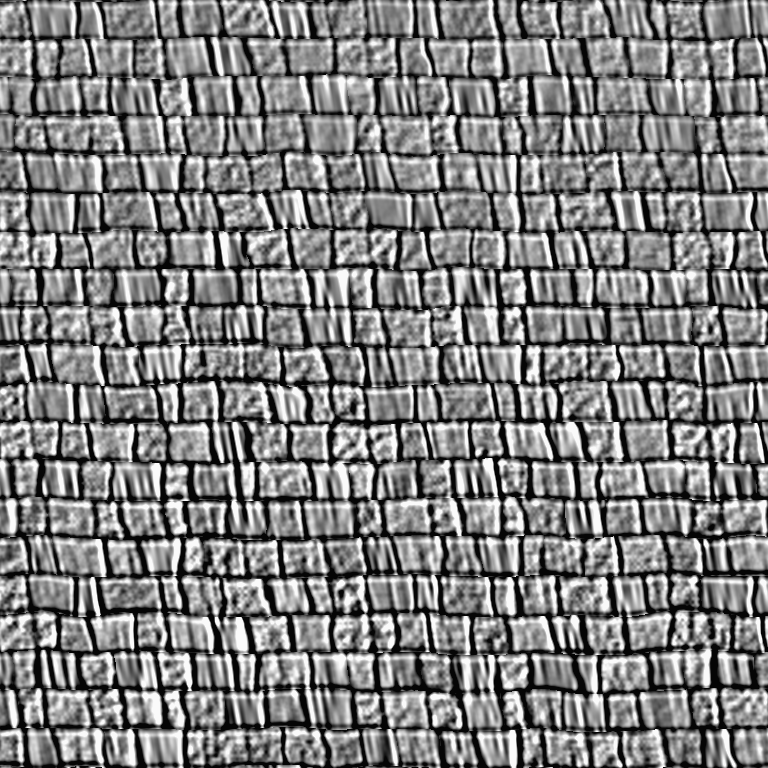
This texture map is drawn by a three.js fragment shader. Its source:

```glsl
varying vec2 vUv;

const vec2 GRID = vec2(20.45, 20.0);  // shingles across, courses up
const vec2 PATCH = vec2(9.0, 5.0);    // shingles before the layout recurs

float hash(vec2 p) {
  return fract(sin(dot(p, vec2(127.1, 311.7))) * 43758.5453);
}

float noise(vec2 p) {
  vec2 i = floor(p), f = fract(p);
  f = f * f * (3.0 - 2.0 * f);
  return mix(mix(hash(i), hash(i + vec2(1.0, 0.0)), f.x),
             mix(hash(i + vec2(0.0, 1.0)), hash(i + vec2(1.0, 1.0)), f.x), f.y);
}

float bump(float d, float width) {
  return exp(-d * d / (width * width));
}

// Mostly recurring random value, with a little change in each patch
float patchHash(vec2 cell, float seed) {
  return mix(hash(mod(cell, PATCH) + seed), hash(cell + seed + 50.0), 0.2);
}

// Height of the stone surface: lumps plus leaning vertical streaks
float relief(vec2 p, float streaks) {
  float lumps = noise(p * vec2(6.0, 5.0)) + 0.5 * noise(p * 11.0 + 7.0);
  float lines = noise(vec2(p.x * 8.0 + p.y * 1.4, p.y * 1.5) + 31.0);
  return mix(lumps, lines * 1.7, streaks);
}

// Side light turns slopes into light and dark
float emboss(vec2 p, float streaks) {
  vec2 shift = vec2(0.07, -0.045);
  return relief(p + shift, streaks) - relief(p - shift, streaks);
}

// Dark groove with a lit lip on its left and a fainter one on its right
float sideJoint(float d, float width, float lip) {
  return lip * bump(d + width * 1.9, width)
       + 0.22 * bump(d - width * 2.0, width)
       - 0.85 * bump(d, width);
}

// Dark lower edge, continued over the lit top of the course below
float courseJoint(float y, float drop) {
  float below = 1.0 - y;
  return 0.28 * bump(below - 0.15, 0.06)
       - 0.6 * bump(y - drop, 0.065)
       - 0.45 * bump(below + 0.02, 0.065);
}

// Bright worn spot, once in each patch
float wornSpot(vec2 p, vec2 centre) {
  vec2 q = mod(p - centre + 0.5 * PATCH, PATCH) - 0.5 * PATCH;
  return bump(length(q), 0.24) * step(0.5 * PATCH.x, p.x);
}

void main() {
  vec2 p = vUv * GRID;

  // Uneven courses and wavering sides
  vec2 warped = p;
  warped.y += 0.16 * (noise(p * vec2(0.9, 0.5) + 3.0) - 0.5);
  warped.x += 0.12 * (noise(p * 2.3 + 17.0) - 0.5);
  float course = floor(warped.y);
  float y = fract(warped.y);
  float x = warped.x + hash(vec2(mod(course, PATCH.y), 4.0));
  float column = floor(x);

  // Side joints, each with its own place, lean and strength
  float joints = 0.0;
  float tile = column - 2.0;
  for (int i = -1; i <= 2; i++) {
    vec2 cell = vec2(column + float(i), course);
    float place = cell.x + 0.72 * (patchHash(cell, 1.0) - 0.5);
    float lean = mix(-0.03, 0.27, patchHash(cell, 2.0));
    float d = x - place + lean * (y - 0.5);
    float strength = mix(0.45, 1.3, patchHash(cell, 3.0));
    float width = mix(0.055, 0.09, patchHash(cell, 5.0));
    joints += strength * sideJoint(d, width, mix(0.2, 0.75, hash(cell + 6.0)));
    tile += step(0.0, d);
  }

  // Tone, grain and lower edge of each shingle
  vec2 id = vec2(tile, course);
  float tone = 0.14 * (patchHash(id, 8.0) - 0.5);
  float streaks = smoothstep(0.35, 0.95, patchHash(id, 9.0));
  float roughness = mix(0.32, 0.75, patchHash(id, 10.0));
  float grain = roughness * emboss(p, streaks);
  float edge = mix(0.6, 1.25, hash(id + 12.0)) * courseJoint(y, 0.09 * hash(id + 11.0));

  // Relief fades toward the top
  float contrast = mix(1.15, 0.78, smoothstep(0.3, 1.0, vUv.y));
  float shade = 0.54 + contrast * (joints + edge + grain + tone);
  shade += 0.4 * wornSpot(p, vec2(9.2, 2.8));
  gl_FragColor = vec4(vec3(clamp(shade, 0.02, 0.98)), 1.0);
}
```
